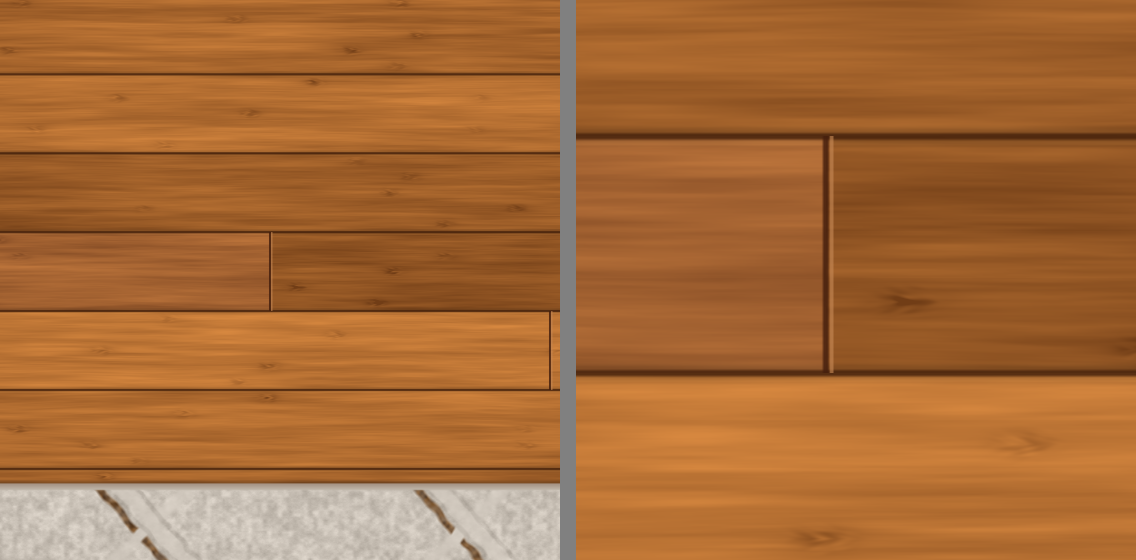
Left: the whole. Right: its middle third, enlarged.
Give the GLSL for this texture, as a three.js fragment shader.

```glsl
varying vec2 vUv;

float hash(vec2 p) {
  return fract(sin(dot(p, vec2(127.1, 311.7))) * 43758.55);
}

float noise(vec2 p) {
  vec2 i = floor(p), f = fract(p);
  f = f * f * (3.0 - 2.0 * f);
  return mix(mix(hash(i), hash(i + vec2(1, 0)), f.x),
             mix(hash(i + vec2(0, 1)), hash(i + vec2(1, 1)), f.x), f.y);
}

float fbm(vec2 p) {
  float sum = 0.0, amp = 0.5;
  for (int i = 0; i < 4; i++) {
    sum += amp * noise(p);
    p = p * 2.03 + 17.3;
    amp *= 0.5;
  }
  return sum;
}

// Soft line of the given half width around distance zero
float line(float d, float halfWidth) {
  return 1.0 - smoothstep(halfWidth * 0.4, halfWidth * 1.6, abs(d));
}

float plankTone(float row, float side) {
  if (row < 0.0) return 0.45;
  if (row < 1.0) return 0.70;
  if (row < 2.0) return 0.86;
  if (row < 3.0) return mix(0.46, 0.24, side);
  if (row < 4.0) return 0.43;
  return row < 5.0 ? 0.74 : 0.58;
}

// Bamboo nodes: one smudge per strip and cell; x is darkness, y is grain bend
vec2 bambooNodes(vec2 p, float across, float row) {
  vec2 result = vec2(0.0);
  for (int i = 0; i < 5; i++) {
    float strip = float(i);
    float seed = strip + row * 7.0 + 40.0;
    float start = hash(vec2(seed, 3.7));
    float x = p.x / 0.85 + start;
    float cell = floor(x);
    vec2 d = vec2((fract(x) - 0.3 - 0.4 * hash(vec2(seed, cell))) * 0.85,
                  (across - (strip + 0.5) / 5.0) * 0.1409);
    float fall = exp(-d.x * d.x / 0.0008 - d.y * d.y / 0.00007);
    float core = exp(-d.x * d.x / 0.00022 - d.y * d.y / 0.00004);
    float flecks = noise(vec2(d.x * 130.0 + abs(d.y) * 260.0, d.y * 330.0) + seed);
    float strength = 0.4 + 0.6 * hash(vec2(seed, cell + 9.0));
    result.x += strength * (fall * 0.35 + core * (flecks * 1.9 - 0.55));
    result.y += d.y * core * 0.6;
  }
  return result;
}

vec3 woodFloor(vec2 p) {
  float v = (p.y - 0.1628) / 0.1409;
  float row = floor(v), across = fract(v);
  float joint = row == 2.0 ? 0.482 : (row == 1.0 ? 0.982 : 2.0);
  float side = step(joint, p.x);

  // Long grain, bent around the nodes
  vec2 nodes = bambooNodes(p, across, row);
  vec2 g = p + vec2(row * 3.1 + side * 5.7, -nodes.y);
  g.y += 0.005 * (noise(vec2(g.x * 5.0, g.y * 18.0)) - 0.5);
  float broad = fbm(vec2(g.x * 2.2, g.y * 38.0)) - 0.47;
  float streak = fbm(vec2(g.x * 6.0, g.y * 125.0)) - 0.47;
  float fiber = noise(vec2(g.x * 18.0, g.y * 420.0)) - 0.5;
  float strips = hash(vec2(floor(across * 5.0), row + side * 9.0)) - 0.5;

  float tone = plankTone(row, side) + broad * 0.55 + streak * 0.75;
  tone += fiber * 0.13 + strips * 0.08 - nodes.x * 0.5;
  if (row == 3.0) tone -= 0.24 * (1.0 - smoothstep(0.0, 0.3, p.x));
  if (row == 5.0) tone -= 0.18 * smoothstep(0.55, 1.0, p.x);
  vec3 color = mix(vec3(0.51, 0.29, 0.115), vec3(0.785, 0.49, 0.225),
                   clamp(tone, -0.25, 1.2));
  if (row == 2.0) color.b += 0.025 * (1.0 - side);

  // Seams with a thin worn highlight beneath
  float seam = (across - step(0.5, across)) * 0.1409;
  color *= 1.0 - 0.15 * line(seam, 0.005);
  color += vec3(0.06, 0.045, 0.025) * line(seam + 0.004, 0.0013);
  color = mix(color, vec3(0.27, 0.13, 0.045), 0.8 * line(seam, 0.0018));

  // Butt joints with a pale bevel
  float butt = p.x - joint;
  color = mix(color, vec3(0.27, 0.12, 0.05), 0.85 * line(butt, 0.0017));
  return mix(color, vec3(0.77, 0.53, 0.33), 0.65 * line(butt - 0.0035, 0.0011));
}

vec3 rug(vec2 p) {
  vec2 q = vec2(mod(p.x + 0.013, 0.566) - 0.28, p.y - 0.06);
  q += 0.006 * (vec2(noise(p * 60.0), noise(p * 60.0 + 31.0)) - 0.5);
  float diagonal = dot(q, vec2(0.749, 0.662));
  float crossing = dot(q, vec2(0.707, -0.707));
  float ridge = max(line(diagonal - 0.008, 0.012), line(crossing, 0.012));

  // Looped pile, smoother on the raised bands
  float pile = noise(p * vec2(110.0, 85.0)) * 0.6 + fbm(p * vec2(150.0, 200.0)) * 0.6;
  float patches = fbm(p * 14.0) - 0.47;
  vec3 color = vec3(0.79, 0.757, 0.715) + (pile - 0.58) * mix(0.2, 0.06, ridge);
  color += patches * 0.05 + ridge * 0.025;
  color -= 0.06 * line(abs(diagonal - 0.008) - 0.018, 0.004);

  // Brown yarn, covered where the other band passes
  float yarn = line(diagonal + 0.022, 0.0065) * smoothstep(0.007, 0.014, abs(crossing));
  vec3 brown = mix(vec3(0.25, 0.15, 0.07), vec3(0.53, 0.36, 0.19), noise(p * 150.0));
  return mix(color, brown, yarn * (0.65 + 0.35 * noise(p * 110.0)));
}

void main() {
  vec3 color = woodFloor(vUv);
  color *= 1.0 - 0.3 * (1.0 - smoothstep(0.136, 0.146, vUv.y));

  // Rug with its flat bound edge
  vec3 binding = mix(vec3(0.75, 0.71, 0.66), vec3(0.65, 0.58, 0.52),
                     smoothstep(0.124, 0.137, vUv.y));
  vec3 cloth = mix(rug(vUv), binding, smoothstep(0.123, 0.127, vUv.y));
  gl_FragColor = vec4(mix(cloth, color, smoothstep(0.1355, 0.138, vUv.y)), 1.0);
}
```
